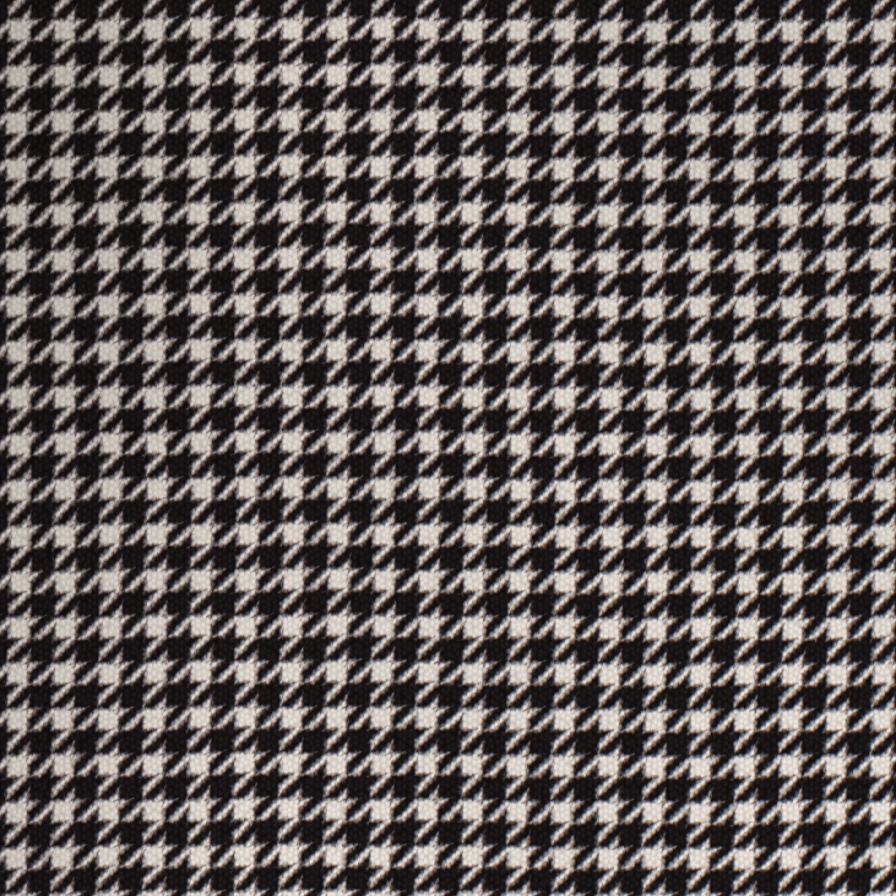
Reproduce this pattern procedurally as a Shadertoy shader.

```glsl
vec2 hash2(vec2 p) {
    p = vec2(dot(p, vec2(127.1, 311.7)), dot(p, vec2(269.5, 183.3)));
    return fract(sin(p) * 43758.5);
}

// Distance to the nearest jittered cell point
float cellular(vec2 p) {
    vec2 cell = floor(p), local = fract(p);
    float nearest = 2.0;
    for (int y = -1; y <= 1; y++)
        for (int x = -1; x <= 1; x++) {
            vec2 o = vec2(x, y);
            vec2 point = o + 0.25 + 0.5 * hash2(cell + o);
            nearest = min(nearest, length(point - local));
        }
    return nearest;
}

// Signed distance to a half-period band, positive for fract(t) < 0.5
float band(float t) {
    return 0.25 - abs(fract(t + 0.25) - 0.5);
}

// Two-colour twill: dark warp and weft bands exchanged along diagonals
float houndstooth(vec2 p) {
    float warp = band(p.x), weft = band(p.y);
    float twill = band(2.0 * (p.x - p.y)) / 2.83;
    float crossing = min(warp, weft);
    return max(crossing, max(min(warp, -twill), min(weft, twill)));
}

void mainImage(out vec4 fragColor, in vec2 fragCoord) {
    vec2 uv = fragCoord / iResolution.xy;

    // Gentle stretch of the cloth
    vec2 p = (uv - vec2(0.452, 0.582)) * vec2(19.7, 19.5) + 0.25;
    p += 0.035 * sin(uv.yx * vec2(9.0, 7.0) + vec2(1.0, 2.4));
    p += 0.015 * sin(uv.yx * 31.0 + uv * 17.0);

    // Knit stitches in staggered columns
    vec2 knit = uv * vec2(165.0, 135.0);
    knit.y += 0.5 * mod(floor(knit.x), 2.0);
    float stitch = 0.5 - cellular(knit);

    // Printed ink bleeding into the knit, with a faint warm and violet fringe
    float soft = max(0.078, 14.0 / iResolution.y);
    vec2 fringe = vec2(0.004, -0.005) * (0.6 + uv.x - 0.5 * uv.y);
    vec3 edge = vec3(houndstooth(p - fringe), houndstooth(p), houndstooth(p + fringe));
    edge -= vec3(0.002, 0.0, 0.001);
    vec3 ink = smoothstep(-soft, soft, edge + 0.022 - 0.05 * (stitch - 0.12));

    vec3 thread = vec3(0.845, 0.815, 0.785) + 0.2 * (stitch - 0.12);
    vec3 dye = vec3(0.095, 0.078, 0.08) + 0.09 * (stitch - 0.12);
    vec3 color = mix(thread, dye, ink);

    // Uneven light: dimmer at the left and top edges
    float light = 0.9 + 0.1 * smoothstep(0.0, 0.35, uv.x);
    light *= 1.04 - 0.08 * uv.y + 0.015 * sin(uv.x * 8.0 + uv.y * 5.0);
    fragColor = vec4(clamp(color * light, 0.0, 1.0), 1.0);
}
```
